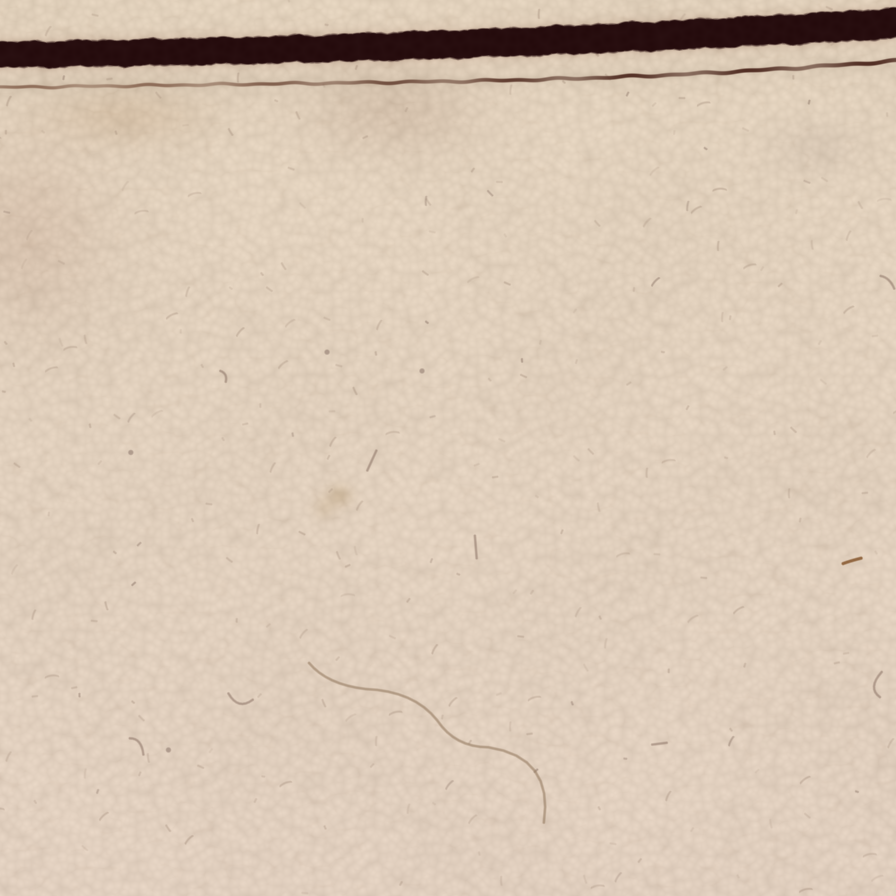
This texture is drawn by a three.js fragment shader. Its source:

```glsl
varying vec2 vUv;

vec2 hash2(vec2 p) {
  return fract(sin(vec2(dot(p, vec2(127.1, 311.7)), dot(p, vec2(269.5, 183.3)))) * 4375.85);
}

// Distance to the nearest scattered point, about 0.5 on average
float cellular(vec2 p) {
  vec2 cell = floor(p);
  float nearest = 2.0;
  for (int j = -1; j <= 1; j++)
    for (int i = -1; i <= 1; i++) {
      vec2 c = cell + vec2(float(i), float(j));
      nearest = min(nearest, length(c + hash2(c) - p));
    }
  return nearest;
}

float segmentDist(vec2 p, vec2 a, vec2 b) {
  vec2 ab = b - a;
  return length(p - a - ab * clamp(dot(p - a, ab) / dot(ab, ab), 0.0, 1.0));
}

float bezierDist(vec2 p, vec2 a, vec2 b, vec2 c) {
  float d = 1.0;
  vec2 last = a;
  for (int i = 1; i <= 8; i++) {
    float t = float(i) / 8.0;
    vec2 next = mix(mix(a, b, t), mix(b, c, t), t);
    d = min(d, segmentDist(p, last, next));
    last = next;
  }
  return d;
}

float stroke(float d, float halfWidth) {
  return 1.0 - smoothstep(halfWidth - 0.0012, halfWidth + 0.0012, d);
}

float blot(vec2 p, vec2 center, vec2 radius) {
  vec2 q = (p - center) / radius;
  return exp(-dot(q, q));
}

// Short bent hairs, one chance per grid cell
float scatteredHairs(vec2 p, float count, float density) {
  vec2 cell = floor(p * count);
  float ink = 0.0;
  for (int j = -1; j <= 1; j++)
    for (int i = -1; i <= 1; i++) {
      vec2 c = cell + vec2(float(i), float(j));
      vec2 pick = hash2(c + 41.0);
      vec2 q = p - (c + hash2(c)) / count;
      float angle = pick.y * 6.283;
      q = mat2(cos(angle), sin(angle), -sin(angle), cos(angle)) * q;
      q.y += q.x * q.x * 60.0 * (pick.y - 0.5);
      float halfLength = 0.001 + 0.006 * pick.y * pick.y;
      float d = segmentDist(q, vec2(-halfLength, 0.0), vec2(halfLength, 0.0));
      ink = max(ink, stroke(d, 0.0011) * step(pick.x, density) * (0.4 + 0.6 * hash2(c + 7.0).x));
    }
  return ink;
}

void main() {
  vec2 p = vUv;

  // Paper: broad clouds and fibrous grain
  vec3 color = mix(vec3(0.873, 0.803, 0.738), vec3(0.877, 0.812, 0.728), p.y);
  float clouds = sin(p.x * 9.0 + 2.0 * sin(p.y * 7.0)) * sin(p.y * 11.0 + sin(p.x * 13.0));
  color += 0.006 * clouds;
  color -= 0.045 * (cellular(p * 105.0) - 0.5);
  color -= 0.035 * (cellular(p * vec2(45.0, 65.0) + 0.6 * sin(p.yx * 70.0)) - 0.5);
  color -= vec3(0.015, 0.018, 0.02) * smoothstep(0.6, 0.95, cellular(p * vec2(60.0, 95.0) + 19.0));

  // Stains
  color -= vec3(0.05, 0.06, 0.06) * blot(p, vec2(0.44, 0.875), vec2(0.09, 0.045));
  color -= vec3(0.04, 0.055, 0.07) * blot(p, vec2(0.14, 0.87), vec2(0.08, 0.03));
  color -= vec3(0.035, 0.05, 0.05) * blot(p, vec2(0.03, 0.74), vec2(0.08, 0.1));
  color -= vec3(0.04, 0.04, 0.035) * blot(p, vec2(0.91, 0.835), vec2(0.05, 0.03));
  float spot = blot(p, vec2(0.379, 0.447), vec2(0.014, 0.012)) + 0.6 * blot(p, vec2(0.362, 0.433), vec2(0.012));
  color -= vec3(0.065, 0.08, 0.11) * spot;

  // Scattered hairs and specks
  color = mix(color, vec3(0.62, 0.53, 0.46), 0.4 * scatteredHairs(p, 26.0, 0.35));
  color = mix(color, vec3(0.52, 0.43, 0.38), 0.55 * scatteredHairs(p + 3.0, 11.0, 0.25));

  // Distinct flecks
  float fleck = bezierDist(p, vec2(0.145, 0.176), vec2(0.158, 0.176), vec2(0.16, 0.158));
  fleck = min(fleck, bezierDist(p, vec2(0.255, 0.226), vec2(0.266, 0.207), vec2(0.282, 0.219)));
  fleck = min(fleck, bezierDist(p, vec2(0.984, 0.25), vec2(0.968, 0.232), vec2(0.982, 0.222)));
  fleck = min(fleck, bezierDist(p, vec2(0.983, 0.692), vec2(0.993, 0.69), vec2(0.998, 0.678)));
  fleck = min(fleck, bezierDist(p, vec2(0.246, 0.586), vec2(0.254, 0.583), vec2(0.252, 0.574)));
  fleck = min(fleck, segmentDist(p, vec2(0.42, 0.497), vec2(0.41, 0.475)));
  fleck = min(fleck, segmentDist(p, vec2(0.53, 0.402), vec2(0.532, 0.377)));
  fleck = min(fleck, segmentDist(p, vec2(0.728, 0.169), vec2(0.744, 0.171)));
  color = mix(color, vec3(0.5, 0.4, 0.35), 0.5 * stroke(fleck, 0.0013));
  float speck = min(length(p - vec2(0.365, 0.607)), length(p - vec2(0.471, 0.586)));
  speck = min(speck, min(length(p - vec2(0.146, 0.495)), length(p - vec2(0.188, 0.163))));
  color = mix(color, vec3(0.5, 0.41, 0.37), 0.5 * stroke(speck, 0.0028));
  float tick = bezierDist(p, vec2(0.941, 0.371), vec2(0.949, 0.374), vec2(0.961, 0.377));
  color = mix(color, vec3(0.54, 0.36, 0.2), 0.9 * stroke(tick, 0.0017));

  // Long curling fibre
  float fibre = bezierDist(p, vec2(0.345, 0.26), vec2(0.365, 0.236), vec2(0.408, 0.231));
  fibre = min(fibre, bezierDist(p, vec2(0.408, 0.231), vec2(0.462, 0.229), vec2(0.488, 0.196)));
  fibre = min(fibre, bezierDist(p, vec2(0.488, 0.196), vec2(0.508, 0.166), vec2(0.545, 0.166)));
  fibre = min(fibre, bezierDist(p, vec2(0.545, 0.166), vec2(0.618, 0.155), vec2(0.607, 0.082)));
  color = mix(color, vec3(0.6, 0.5, 0.4), 0.65 * stroke(fibre, 0.0014));

  // Thin ruled line, darker to the right
  float wobble = 0.0006 * (sin(p.x * 83.0) + sin(p.x * 151.0 + 2.0));
  float thin = abs(p.y - 0.9025 + 0.003 * p.x - 0.0325 * p.x * p.x - 0.002 * sin(p.x * 6.283) - wobble);
  color -= 0.05 * exp(-thin * 130.0);
  vec3 thinColor = mix(vec3(0.56, 0.43, 0.35), vec3(0.32, 0.18, 0.14), smoothstep(0.1, 0.8, p.x));
  color = mix(color, thinColor, (0.8 + 0.2 * sin(p.x * 47.0)) * stroke(thin, 0.0017 + 0.0006 * p.x));

  // Thick inked band with a ragged edge
  float band = abs(p.y - 0.939 - 0.011 * p.x - 0.024 * p.x * p.x - wobble) - 0.0143 - 0.0025 * p.x;
  band += 0.0022 * (cellular(p * 100.0) - 0.5);
  color -= vec3(0.07, 0.09, 0.09) * exp(-max(band, 0.0) * 200.0);
  vec3 ink = vec3(0.15, 0.05, 0.055) + 0.02 * (cellular(p * 80.0) - 0.5);
  color = mix(color, ink, 1.0 - smoothstep(-0.0016, 0.0016, band));

  gl_FragColor = vec4(color, 1.0);
}
```
